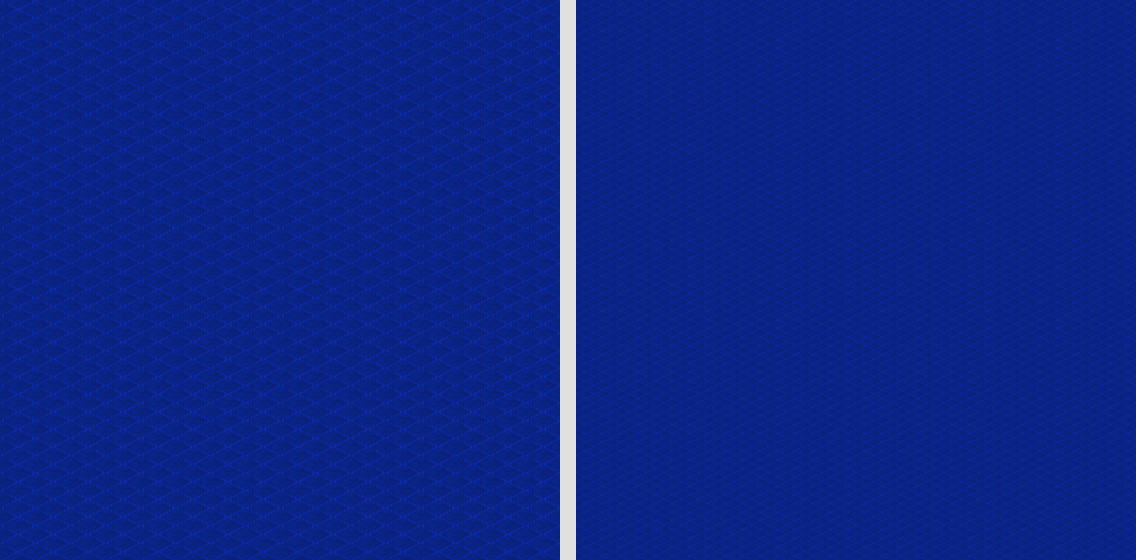
Left: one tile. Right: repeated 2 by 2.
A WebGL 2 fragment shader for this pattern:

```glsl
#version 300 es
precision highp float;

#define REPEATS vec2(16.0, 32.0)
#define GROUND vec3(0.039, 0.138, 0.515)
#define THREAD vec3(0.055, 0.19, 0.8)
#define DASHES 6.0
#define LINE_HALF 0.0016
#define RISING_STRENGTH 0.7
#define FALLING_STRENGTH 0.55
#define DOT_OFFSET 0.003
#define DOT_RADIUS 0.0015
#define GRAIN_GRID vec2(5.0, 8.0)
#define GRAIN_STRENGTH 0.08
#define ORIGIN vec2(0.001, -0.001)

uniform vec2 u_resolution;
out vec4 fragColor;

const float TAU = 6.2831853;

float hash(vec2 p) {
    return fract(sin(dot(p, vec2(127.1, 311.7))) * 43758.5453);
}

// Value noise that wraps at the given period
float wrappedNoise(vec2 p, vec2 period) {
    vec2 i = floor(p);
    vec2 f = fract(p);
    f = f * f * (3.0 - 2.0 * f);
    vec2 lo = mod(i, period);
    vec2 hi = mod(i + 1.0, period);
    float bottom = mix(hash(lo), hash(vec2(hi.x, lo.y)), f.x);
    float top = mix(hash(vec2(lo.x, hi.y)), hash(hi), f.x);
    return mix(bottom, top, f.y);
}

// Smooth coverage of a shape from its signed distance
float coverage(float dist, float pixel) {
    return clamp(0.5 - dist / pixel, 0.0, 1.0);
}

void main() {
    vec2 uv = gl_FragCoord.xy / u_resolution;
    float pixel = 1.0 / min(u_resolution.x, u_resolution.y);

    // Diagonal coordinates: every whole-number pair is a lattice node
    vec2 cell = (uv - ORIGIN) * REPEATS;
    vec2 diagonal = vec2(cell.x + cell.y, cell.x - cell.y);
    vec2 local = fract(diagonal + 0.5) - 0.5;

    // Diamond edges, cut into short upright stitches
    vec2 across = abs(local) / length(REPEATS);
    float falling = coverage(across.x - LINE_HALF, pixel) * FALLING_STRENGTH;
    float rising = coverage(across.y - LINE_HALF, pixel) * RISING_STRENGTH;
    float stitch = smoothstep(-0.7, 0.7, cos(TAU * DASHES * (local.x + local.y)));

    // Pair of dots with a dark gap at each node
    vec2 fromNode = 0.5 * vec2(local.x + local.y, local.x - local.y) / REPEATS;
    vec2 fromDot = vec2(abs(fromNode.x) - DOT_OFFSET, fromNode.y);
    float dots = coverage(length(fromDot) - DOT_RADIUS, pixel);
    float gap = coverage(length(fromNode) - DOT_RADIUS, pixel);

    // Faint slanting grain, the same in every diamond
    float grain = wrappedNoise(diagonal * GRAIN_GRID, GRAIN_GRID) - 0.5;

    vec3 color = GROUND * (1.0 + 2.0 * GRAIN_STRENGTH * grain);
    float thread = max(max(falling, rising) * stitch * (1.0 - gap), 0.9 * dots);
    fragColor = vec4(mix(color, THREAD, thread), 1.0);
}
```
